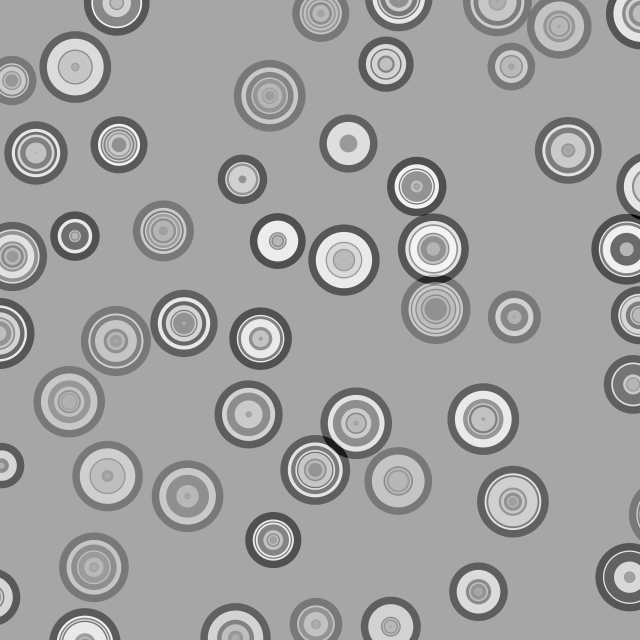
Reproduce this pattern procedurally as a Shadertoy shader.

```glsl
const float CELL = 0.125;                    // spacing of the candidate grid
const float JITTER = 0.72;                   // share of a cell a centre may roam
const vec2  GRID_SHIFT = vec2(3.37, 5.61);   // in cells
const float MIN_SPACING = 0.093;             // closest two centres may come
const float RADIUS_MIN = 0.035;
const float RADIUS_MAX = 0.056;
const float RIM_WIDTH = 0.0117;
const float THIN = 0.002;                    // narrowest ring
const float LIGHT_BROAD = 0.020;             // widest light ring
const float DARK_BROAD = 0.016;              // widest inner dark ring
const float GROUND = 0.65;
const float WEAK_SHARE = 0.36;               // share of low contrast discs
const float WEAK_CONTRAST = 0.18;
const vec2  STRONG_CONTRAST = vec2(0.26, 0.35);
const int   RINGS = 9;

float hash(vec2 cell, float channel) {
    vec3 p = fract(vec3(cell, channel) * vec3(0.1031, 0.1030, 0.0973) + 0.37);
    p += dot(p, p.yzx + 33.33);
    return fract((p.x + p.y) * p.z);
}

// Disc centre of a cell, in canvas units
vec2 centreOf(vec2 cell) {
    vec2 roam = vec2(hash(cell, 1.0), hash(cell, 2.0)) - 0.5;
    return (cell + 0.5 + JITTER * roam - GRID_SHIFT) * CELL;
}

// A disc gives way to any crowding neighbour of higher rank
bool survives(vec2 cell, vec2 centre) {
    float rank = hash(cell, 3.0);
    for (int j = -1; j <= 1; j++)
    for (int i = -1; i <= 1; i++) {
        vec2 other = cell + vec2(i, j);
        if (hash(other, 3.0) > rank && distance(centreOf(other), centre) < MIN_SPACING)
            return false;
    }
    return true;
}

// Brightness offset of concentric rings, painted from the rim inwards
float ringOffset(vec2 cell, float dist, float radius, float pixel) {
    float contrast = hash(cell, 5.0) < WEAK_SHARE
        ? WEAK_CONTRAST
        : mix(STRONG_CONTRAST.x, STRONG_CONTRAST.y, hash(cell, 6.0));
    float edge = radius;
    float offset = 0.0;
    for (int i = 0; i < RINGS; i++) {
        float channel = 10.0 + 2.0 * float(i);
        float widthPick = hash(cell, channel);
        float strength = hash(cell, channel + 1.0);
        float fade = clamp(1.5 * edge / radius, 0.0, 1.0);
        bool light = i % 2 == 1;

        float level = light ? mix(0.6, 1.0, strength) : -mix(0.2, 1.0, strength);
        float width = light
            ? mix(THIN, LIGHT_BROAD, widthPick * widthPick)
            : mix(THIN, DARK_BROAD, widthPick * widthPick * widthPick);
        if (i == 0) {
            level = -1.0;
            width = RIM_WIDTH;
        }
        float inside = clamp(0.5 + (edge - dist) / pixel, 0.0, 1.0);
        offset = mix(offset, contrast * fade * level, inside);
        edge -= width;
    }
    return offset;
}

void mainImage(out vec4 fragColor, in vec2 fragCoord) {
    vec2 uv = fragCoord / iResolution.y;
    float pixel = 1.0 / iResolution.y;
    vec2 home = floor(uv / CELL + GRID_SHIFT);
    float tone = GROUND;

    // Offsets add up, so crossing rims turn black
    for (int j = -1; j <= 1; j++)
    for (int i = -1; i <= 1; i++) {
        vec2 cell = home + vec2(i, j);
        vec2 centre = centreOf(cell);
        float dist = distance(uv, centre);
        float radius = mix(RADIUS_MAX, RADIUS_MIN, pow(hash(cell, 4.0), 3.0));
        if (dist < radius + pixel && survives(cell, centre))
            tone += ringOffset(cell, dist, radius, pixel);
    }
    fragColor = vec4(vec3(clamp(tone, 0.0, 1.0)), 1.0);
}
```
